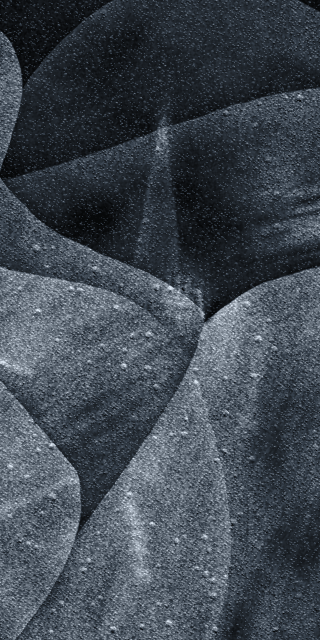
Write a Shadertoy shader that draws this texture.

```glsl
// Overlapping membranes covered in fine droplets, lit in cold blue-grey.
// Sheets with cubic edges are stacked back to front with soft shadows;
// value noise gives streaks, hashed cells give flecks and beads.

float hash(vec2 p) {
    vec3 q = fract(p.xyx * 0.1031);
    q += dot(q, q.yzx + 33.33);
    return fract((q.x + q.y) * q.z);
}

float noise(vec2 p) {
    vec2 i = floor(p), f = fract(p);
    f = f * f * (3.0 - 2.0 * f);
    return mix(mix(hash(i), hash(i + vec2(1, 0)), f.x),
               mix(hash(i + vec2(0, 1)), hash(i + 1.0), f.x), f.y);
}

// Layered noise centred on zero
float fbm(vec2 p) {
    float sum = -0.47, amp = 0.5;
    for (int i = 0; i < 4; i++) {
        sum += amp * noise(p);
        p = mat2(1.6, 1.2, -1.2, 1.6) * p + 7.3;
        amp *= 0.5;
    }
    return sum;
}

// Cubic through four values at t = 0, 1/3, 2/3, 1
float cubic(float t, float a, float b, float c, float d) {
    float u = 3.0 * t, r = 1.0 - u, s = 2.0 - u, w = 3.0 - u;
    return (r * s * (a * w + d * u) + 3.0 * u * w * (b * s - c * r)) / 6.0;
}

float glow(vec2 p, float x, float y, float w, float h) {
    vec2 d = (p - vec2(x, y)) / vec2(w, h);
    return exp(-dot(d, d));
}

// Soft line from a to b
float stroke(vec2 p, vec2 a, vec2 b, float width) {
    b -= a;
    p -= a;
    p = (p - b * clamp(dot(p, b) / dot(b, b), 0.0, 1.0)) / width;
    return exp(-dot(p, p));
}

// Jittered droplets, lit from above with a dark underside
float beads(vec2 p, float scale, float fill) {
    vec2 id = floor(p * scale);
    float radius = 0.2 + 0.18 * hash(id + 41.0);
    vec2 jitter = vec2(hash(id), hash(id + 17.0)) - 0.5;
    vec2 o = (fract(p * scale) - 0.5 - jitter * 0.45) / radius;
    float soft = 0.25 + 0.5 * scale / (iResolution.x * radius);
    float body = 1.0 - smoothstep(1.0 - soft, 1.0 + soft, length(o));
    return step(hash(id + 73.0), fill) * body * (0.25 + dot(o, vec2(-0.35, 0.85)));
}

// Lays a sheet over the tone, shadowing what is just outside its edge
void lay(inout float tone, float d, float sheet, float shadow) {
    float aa = 0.8 / iResolution.x + 0.001;
    tone *= 1.0 - shadow * exp(min(d, 0.0) / 0.035);
    tone = mix(tone, sheet, smoothstep(-aa, aa, d));
}

void mainImage(out vec4 fragColor, in vec2 fragCoord) {
    vec2 p = fragCoord / iResolution.xy * vec2(1, 2);
    float cloud = fbm(p * 7.0);
    float x = p.x + 0.006 * (noise(p * 22.0) - 0.5);
    float y = p.y + 0.006 * (noise(p * 22.0 + 50.0) - 0.5);

    // Dark backdrop and upper arch
    float tone = 0.07 + 0.1 * cloud;
    float d = cubic(x, 1.62, 1.99, 2.08, 1.96) - y;
    lay(tone, d, 0.075 + 0.13 * exp(-abs(d) * 16.0) + 0.13 * glow(p, 0.82, 1.88, 0.3, 0.14)
        + 0.07 * glow(p, 0.14, 1.6, 0.14, 0.16) + 0.16 * cloud, 0.3);

    // Middle veil with two hollows and streaks at the right
    d = cubic(x, 1.435, 1.536, 1.651, 1.727) - y;
    float veil = 0.13 + 0.13 * exp(-abs(d) * 9.0) + 0.1 * glow(p, 0.95, 1.5, 0.2, 0.3);
    veil -= 0.12 * glow(p, 0.3, 1.33, 0.13, 0.11) + 0.08 * glow(p, 0.63, 1.38, 0.13, 0.2);
    veil += 0.45 * (noise(vec2(p.x * 5.0, (p.y - 0.25 * p.x) * 75.0)) - 0.4) * glow(p, 1.0, 1.32, 0.16, 0.11);
    lay(tone, d, veil + 0.18 * cloud, 0.2);

    // Raised cone on the veil
    float drop = 1.64 - y;
    float cone = min(x - 0.505 + 0.19 * drop, 0.515 + 0.1 * drop - x);
    tone += step(0.0, drop) * smoothstep(-0.008, 0.008, cone) * (0.03 + 0.09 * exp(-max(cone, 0.0) * 45.0));
    tone += 0.12 * glow(p, 0.51, 1.6, 0.025, 0.07);

    // Left lobe and the long fold below it
    d = cubic((y - 1.45) / 0.46, 0.0, 0.045, 0.068, 0.0) - x;
    lay(tone, d, 0.3 + 0.12 * exp(-abs(d) * 50.0) + 0.2 * cloud, 0.4);
    d = min(cubic(x / 0.63, 1.448, 1.255, 1.167, 1.03) - y, 0.64 - x);
    lay(tone, d, 0.25 + 0.15 * exp(-abs(d) * 18.0) + 0.35 * cloud, 0.4);

    // Threaded web at the junction
    float threads = pow(noise(vec2(p.x * 9.0, (p.y + 0.2 * p.x) * 110.0)), 3.0)
                  + pow(noise(vec2((p.x - 0.1 * p.y) * 100.0, p.y * 9.0)), 3.0);
    tone += (0.1 + 0.25 * threads) * glow(p, 0.57, 1.05, 0.065, 0.075);
    tone += 0.3 * stroke(p, vec2(0.62, 1.09), vec2(0.637, 1), 0.007);

    // Large left fold with a bright upper rim
    d = cubic(x / 0.56, 1.167, 1.128, 1.078, 0.93) - y;
    float fold = 0.33 + 0.2 * exp(-abs(d) * 20.0) * smoothstep(0.55, 0.25, x);
    fold += 0.14 * glow(p, 0.05, 0.95, 0.2, 0.14) - 0.13 * glow(p, 0.32, 0.58, 0.13, 0.2);
    fold += 0.25 * fbm(vec2((p.x + p.y) * 5.0, (p.y - 0.65 * p.x) * 24.0));
    fold -= 0.1 * stroke(p, vec2(0.12, 0.7), vec2(0.39, 0.88), 0.009);
    fold += 0.18 * stroke(p, vec2(0, 0.87), vec2(0.09, 0.84), 0.012);
    lay(tone, d, fold + 0.15 * cloud, 0.3);

    // Right fold: bright ridge, inner crease and shaded flank
    float side = x - cubic(min(y / 0.984, 1.0), 0.05, 0.24, 0.474, 0.638);
    float crown = cubic(max((x - 0.64) / 0.36, 0.0), 0.99, 1.083, 1.135, 1.167) - y;
    float crease = x - cubic(y / 0.8, 0.66, 0.72, 0.695, 0.62);
    float low = smoothstep(0.95, 0.7, y);
    float ridge = (side - 0.07) / 0.09;
    float sheet = 0.32 + 0.14 * exp(-abs(crown) * 18.0) - 0.1 * low * smoothstep(-0.01, 0.015, crease);
    sheet += 0.17 * exp(-ridge * ridge) * smoothstep(0.1, 0.6, y);
    sheet += 0.08 * low * exp(-abs(crease) * 35.0) * step(crease, 0.0);
    sheet += 0.1 * stroke(p, vec2(0.83, 1), vec2(0.77, 0.68), 0.025);
    sheet += 0.24 * fbm(vec2((p.x - 0.3 * p.y) * 18.0, p.y * 3.0));
    float dashes = 0.5 + noise(vec2(p.x * 28.0, (p.y + 0.2 * p.x) * 85.0));
    sheet += 0.2 * dashes * stroke(p, vec2(0.41, 0.42), vec2(0.455, 0.2), 0.025);
    lay(tone, min(side, crown), sheet + 0.2 * cloud, 0.45);
    tone *= 1.0 - 0.7 * stroke(p, vec2(0.645, 1), vec2(0.68, 1.055), 0.012);

    // Near lobe at the lower left
    d = min(cubic(y / 0.815, 0.05, 0.219, 0.235, 0.0), (0.815 - y) * 0.84) - x;
    float lobe = 0.35 + 0.14 * exp(-abs(d) * 28.0) + 0.12 * glow(p, 0.08, 0.58, 0.14, 0.1);
    lobe += 0.13 * stroke(p, vec2(0, 0.4), vec2(0.22, 0.5), 0.018) - 0.08 * glow(p, 0.05, 0.28, 0.1, 0.1);
    lay(tone, d, lobe + 0.3 * cloud, 0.5);

    // Grain, flecks on the dark veils, droplets on the lit folds
    vec2 r = mat2(0.8, 0.6, -0.6, 0.8) * p + 0.012 * cloud + 3.0;
    float lit = smoothstep(0.12, 0.34, tone);
    tone += (noise(r * 190.0) - 0.5) * (0.07 + 0.22 * lit);
    tone += 0.28 * max(beads(r, 120.0, 0.4 + 0.45 * lit), -0.7 * lit);
    tone += 0.22 * max(beads(r + 5.0, 72.0, 0.22 + 0.28 * lit), -lit);
    tone += 0.45 * lit * beads(r + 9.0, 32.0, 0.09);

    // Cold tint
    tone = clamp(tone, 0.03, 0.9);
    fragColor = vec4(tone + vec3(-0.04, 0, 0.045) * min(tone * 4.0, 1.0), 1);
}
```
